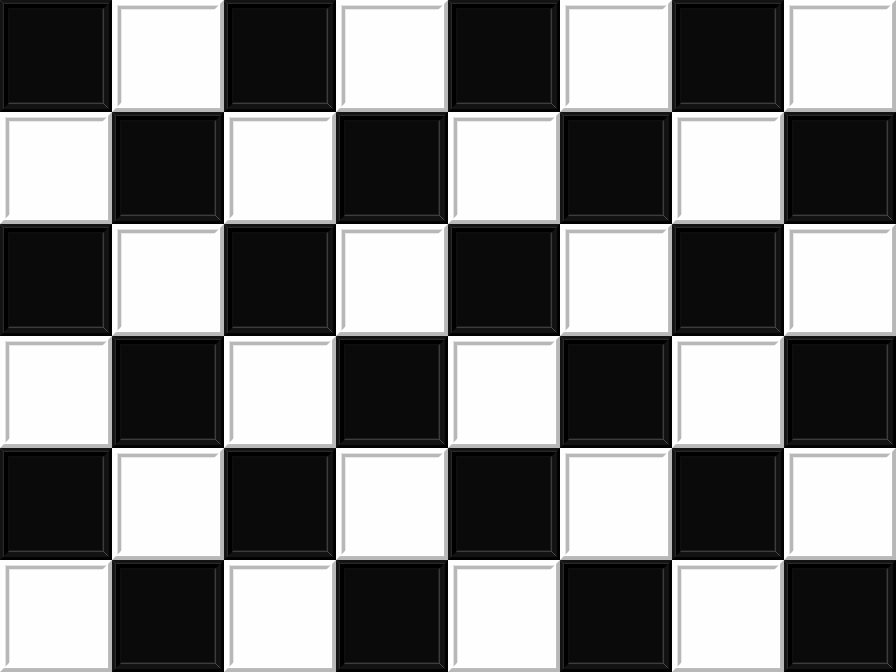
This pattern is drawn by a Shadertoy shader. Its source:

```glsl
// Checkerboard of glossy black and white tiles, eight across and six down.
// Each tile carries a raised, mitred rim lit from the upper left: a slope up
// to a crest and a slope down to the face, shaded by its nearest edge.

#define GRID vec2(8.0, 6.0)       // whole, even counts, so the canvas tiles
#define CREST 0.035               // width of the outer slope, in tiles
#define INNER_START 0.050         // start of the inner slope on white tiles
#define RIM 0.083                 // full width of the rim
#define LINE 0.010                // width of the fine highlights
#define WHITE_FACE vec3(0.995)
#define WHITE_SHADE vec3(0.72)
#define BLACK_FACE vec3(0.04)
#define BLACK_LIT vec3(0.075)
#define BLACK_SHADE vec3(0.0)
#define GLINT vec3(0.27)

// Share of a pixel of width px lying between a and b
float band(float x, float a, float b, float px) {
    return clamp((x - a) / px + 0.5, 0.0, 1.0) - clamp((x - b) / px + 0.5, 0.0, 1.0);
}

// Square wave of period two with antialiased flanks
vec2 squareWave(vec2 x, float px) {
    vec2 f = fract(x);
    vec2 edge = min(f, 1.0 - f);
    return (1.0 - 2.0 * mod(floor(x), 2.0)) * clamp(2.0 * edge / px, 0.0, 1.0);
}

// White tile: only the slopes facing away from the light turn grey
vec3 whiteTile(float d, float lit, float px) {
    float outer = band(d, -1.0, CREST, px) * (1.0 - lit);
    float inner = band(d, INNER_START, RIM, px) * lit;
    return mix(WHITE_FACE, WHITE_SHADE, outer + inner);
}

// Black tile: dark slopes with thin highlights along the folds
vec3 blackTile(float d, float lit, float mitre, float px) {
    float outer = band(d, -1.0, CREST, px);
    float inner = band(d, CREST, RIM, px);
    vec3 color = mix(BLACK_FACE, mix(BLACK_SHADE, BLACK_LIT, lit), outer);
    color = mix(color, mix(BLACK_LIT, BLACK_SHADE, lit), inner);

    float crestLine = band(d, CREST - LINE, CREST, px) * mix(0.25, 0.5, lit);
    float faceLine = band(d, RIM - LINE, RIM, px) * mix(1.0, 0.25, lit);
    float cornerLine = band(mitre, -0.5 * LINE, 0.5 * LINE, px)
                     * mix(inner, 0.5 * outer, lit);
    return mix(color, GLINT, max(max(crestLine, faceLine), cornerLine));
}

void mainImage(out vec4 fragColor, in vec2 fragCoord) {
    vec2 grid = fragCoord / iResolution.xy * GRID;
    vec2 p = fract(grid);
    float px = max(GRID.x / iResolution.x, GRID.y / iResolution.y);

    // Distances to the lit (left, top) and shaded (right, bottom) edges
    float toLit = min(p.x, 1.0 - p.y);
    float toShaded = min(1.0 - p.x, p.y);
    float d = min(toLit, toShaded);
    float lit = clamp((toShaded - toLit) / px + 0.5, 0.0, 1.0);
    float mitre = p.x + p.y - 1.0;

    vec2 wave = squareWave(grid, px);
    float isWhite = 0.5 + 0.5 * wave.x * wave.y;
    vec3 color = mix(blackTile(d, lit, mitre, px), whiteTile(d, lit, px), isWhite);
    fragColor = vec4(color, 1.0);
}
```
